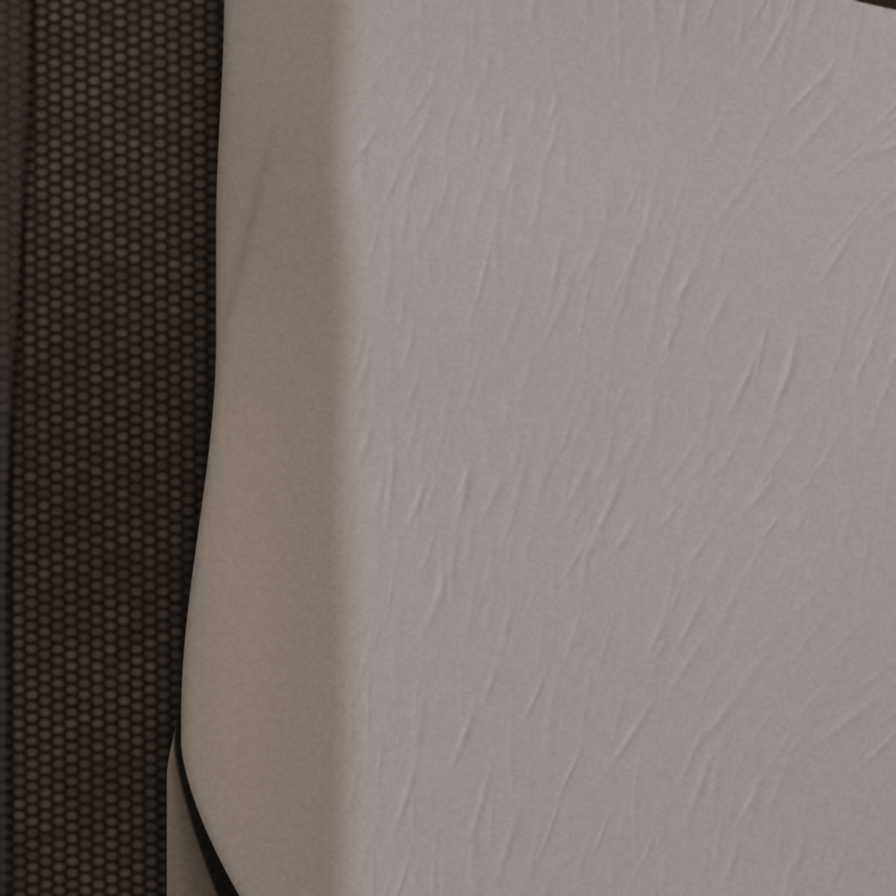
Give the GLSL for this texture, as a WebGL 1 fragment shader.

```glsl
precision highp float;
// A pale creased sheet with a tan side border lies over dark woven upholstery.
// Curved masks place the cloth, its edge and the turned flap; scattered strokes
// in jittered cells form relief creases, and a staggered grid forms the weave.

uniform vec2 u_resolution;

#define SHEET_COLOR vec3(0.602, 0.568, 0.558)
#define BORDER_COLOR vec3(0.492, 0.442, 0.398)
#define WEAVE_COLOR vec3(0.235, 0.200, 0.175)
#define GAP_COLOR vec3(0.110, 0.086, 0.070)
#define WEAVE_COUNT vec2(68.0, 78.0)
#define CREASE_DEPTH 0.036
#define CREASE_WIDTH 0.0042
#define GRAIN_AMOUNT 0.024
#define BORDER_END 0.384

float hash(vec2 p) {
    vec3 q = fract(vec3(p.xyx) * 0.1031);
    q += dot(q, q.yzx + 33.33);
    return fract((q.x + q.y) * q.z);
}

float noise(vec2 p) {
    vec2 i = floor(p), f = fract(p);
    f = f * f * (3.0 - 2.0 * f);
    return mix(mix(hash(i), hash(i + vec2(1.0, 0.0)), f.x),
               mix(hash(i + vec2(0.0, 1.0)), hash(i + 1.0), f.x), f.y);
}

float blob(vec2 p, vec2 center, vec2 radius) {
    vec2 d = (p - center) / radius;
    return exp(-dot(d, d));
}

// Lean of a crease from vertical, in radians; stronger toward the right side.
float creaseLean(vec2 p) {
    float lean = 0.10 + 0.30 * (noise(p * 6.0 + 4.0) - 0.4);
    lean += 0.85 * blob(p, vec2(0.96, 0.82), vec2(0.16, 0.11));
    lean += 0.75 * blob(p, vec2(0.94, 0.23), vec2(0.20, 0.10));
    lean += 0.35 * blob(p, vec2(0.80, 0.45), vec2(0.14, 0.10));
    lean += 0.65 * blob(p, vec2(0.42, 0.90), vec2(0.06, 0.06));
    return lean;
}

// Signed light and shade of the strokes scattered over one grid.
float creases(vec2 p, vec2 count, float seed) {
    vec2 home = floor(p * count);
    float relief = 0.0;
    for (int j = -1; j <= 1; j++) {
        for (int i = -1; i <= 1; i++) {
            vec2 cell = home + vec2(float(i), float(j));
            vec2 jitter = vec2(hash(cell + seed), hash(cell + seed + 37.0));
            vec2 center = (cell + jitter) / count;
            float pick = hash(cell + seed + 71.0);
            float lean = creaseLean(center) + 0.5 * (pick - 0.5);
            vec2 d = p - center;
            vec2 axis = vec2(sin(lean), cos(lean));
            float along = dot(d, axis) * count.y / (0.35 + 0.30 * jitter.x);
            float across = dot(d, vec2(axis.y, -axis.x));
            across += 0.003 * along * along * (pick - 0.5);
            float s = across / (CREASE_WIDTH * (0.65 + 0.6 * jitter.y));
            float strength = smoothstep(0.25, 0.75, noise(center * 7.0 + seed)) * (0.3 + pick);
            relief -= 1.8 * s * exp(-s * s - along * along) * strength;
        }
    }
    return relief;
}

vec3 upholstery(vec2 p, float edge) {
    vec2 q = p * WEAVE_COUNT;
    q.x += 0.4 * p.y;
    q.y += 0.5 * mod(floor(q.x), 2.0);
    vec2 f = fract(q) - 0.5;
    float knob = 1.0 - smoothstep(0.12, 0.62, length(f * vec2(0.95, 1.1)));
    float uneven = 0.75 + 0.4 * hash(floor(q)) + 0.3 * (noise(p * 9.0) - 0.5);
    vec3 color = mix(GAP_COLOR, WEAVE_COLOR, knob * uneven);
    color *= 0.98 + 0.22 * smoothstep(0.45, 1.0, p.y);
    // Seam and side panel at the far left.
    float seam = 0.010 + 0.026 * smoothstep(0.35, 1.0, p.y);
    color = mix(color, mix(color, vec3(0.20, 0.175, 0.16), 0.6),
                1.0 - smoothstep(seam - 0.006, seam, p.x));
    color *= 1.0 - 0.42 * exp(-pow((p.x - seam) / 0.005, 2.0));
    return color * (1.0 - 0.55 * exp(-max(edge - p.x, 0.0) / 0.018));
}

vec3 cloth(vec2 p, float edge) {
    float turn = BORDER_END + 0.010 * (noise(vec2(3.0, p.y * 6.0)) - 0.5);
    float top = smoothstep(turn - 0.026, turn + 0.024, p.x);
    vec3 sheet = SHEET_COLOR * (0.975 + 0.035 * smoothstep(0.0, 0.9, p.y));
    sheet *= 1.0 + 0.03 * (noise(p * 5.0) - 0.5);
    vec3 border = BORDER_COLOR * (1.0 + 0.07 * (noise(p * vec2(8.0, 4.0)) - 0.5));
    border *= 1.0 + 0.06 * blob(p, vec2(0.27, 0.30), vec2(0.06, 0.30));
    float fold = p.x - mix(0.247, 0.312, (p.y - 0.62) / 0.26);
    border *= 1.0 - 0.06 * exp(-pow(fold / 0.006, 2.0))
                    * smoothstep(0.60, 0.66, p.y) * (1.0 - smoothstep(0.78, 0.9, p.y));
    border *= 1.0 - 0.22 * exp(-max(p.x - edge, 0.0) / 0.006);
    float relief = creases(p, vec2(24.0, 15.0), 5.0) + 0.7 * creases(p, vec2(34.0, 22.0), 19.0);
    return mix(border, sheet, top) + CREASE_DEPTH * relief * smoothstep(0.375, 0.41, p.x);
}

void main() {
    vec2 p = gl_FragCoord.xy / u_resolution;
    float aa = 1.2 / u_resolution.x;
    float lower = clamp((0.17 - p.y) / 0.17, 0.0, 1.0);
    float edge = 0.202 + 0.039 * smoothstep(0.20, 0.62, p.y) + 0.009 * smoothstep(0.75, 1.0, p.y);
    float flapEdge = edge - 0.016 * (1.0 - smoothstep(0.13, 0.23, p.y));
    float flapInner = 0.195 + 0.048 * pow(lower, 1.4);
    edge += 0.065 * pow(lower, 1.5);

    vec3 color = upholstery(p, flapEdge);
    // Turned flap with the dark hollow behind it.
    float low = 1.0 - smoothstep(0.20, 0.23, p.y);
    color = mix(color, vec3(0.065, 0.055, 0.045), low * smoothstep(-aa, aa, p.x - flapEdge));
    float flap = smoothstep(-aa, aa, p.x - flapEdge) * (1.0 - smoothstep(-0.003, 0.003, p.x - flapInner));
    float bend = smoothstep(flapEdge, flapInner + 0.004, p.x);
    color = mix(color, mix(vec3(0.37, 0.33, 0.29), vec3(0.24, 0.21, 0.18), bend), flap * low);
    color = mix(color, cloth(p, edge), smoothstep(-aa, aa, p.x - edge));

    // Dark sliver at the upper right corner.
    float corner = p.y - 0.999 + 0.22 * (p.x - 0.955);
    color = mix(color, GAP_COLOR * 1.5, smoothstep(-0.002, 0.002, corner) * smoothstep(0.95, 0.96, p.x));
    float grain = noise(p * 300.0) + 0.5 * noise(p * 160.0 + 9.0) - 0.75;
    gl_FragColor = vec4(color + GRAIN_AMOUNT * grain, 1.0);
}
```
